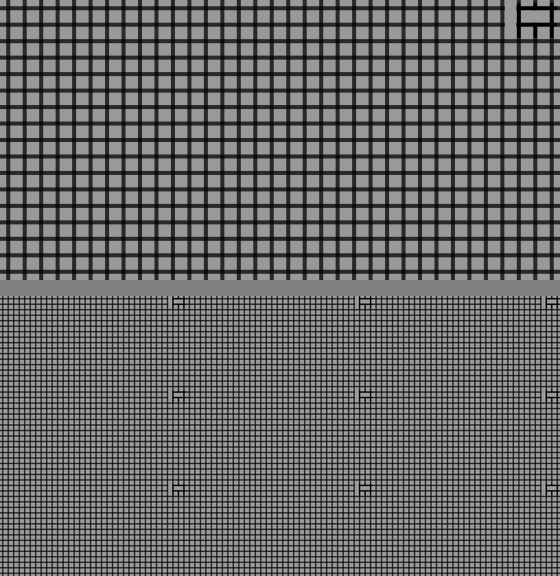
Top, the tile; bottom, the same tile 3 across and 3 down.
A WebGL 1 fragment shader for this pattern:

```glsl
precision highp float;

uniform vec2 u_resolution;

#define CELLS vec2(34.0, 17.0)
#define LINE_WIDTH 0.245
#define LINE_OPACITY 0.73
#define GROUND 0.60
#define PATCH_SIZE vec2(2.65, 2.30)
#define EDGE_FADE 0.35

// Antialiased coverage of a band centred in each cell, one value per axis.
vec2 bandCoverage(vec2 cell, vec2 pixel) {
  vec2 dist = abs(fract(cell) - 0.5);
  return clamp((0.5 * LINE_WIDTH - dist) / pixel + 0.5, 0.0, 1.0);
}

// Antialiased axis-aligned box between two corners.
float boxMask(vec2 p, vec2 low, vec2 high, vec2 pixel) {
  vec2 inside = clamp(min(p - low, high - p) / pixel + 0.5, 0.0, 1.0);
  return inside.x * inside.y;
}

void main() {
  vec2 cell = gl_FragCoord.xy / u_resolution * CELLS;
  vec2 pixel = CELLS / u_resolution;

  // x: upright bands, y: level bands
  vec2 band = bandCoverage(cell, pixel);

  // Irregular patch, measured from the top right corner; it fades at the
  // borders so that neighbouring tiles join.
  vec2 corner = CELLS - cell;
  float fade = smoothstep(0.0, EDGE_FADE, min(corner.x, corner.y));
  float bold = fade * boxMask(corner, vec2(0.0), PATCH_SIZE, pixel);
  float levelGap = fade * boxMask(corner, vec2(PATCH_SIZE.x, 0.0), vec2(3.35, 2.0), pixel);
  float uprightGap = boxMask(corner, vec2(1.0, 0.62), vec2(2.0, 1.38), pixel);
  band *= 1.0 - vec2(uprightGap, levelGap);

  // Translucent bands darken each other where they cross.
  vec2 light = 1.0 - band * mix(LINE_OPACITY, 1.0, bold);
  gl_FragColor = vec4(vec3(GROUND * light.x * light.y), 1.0);
}
```
